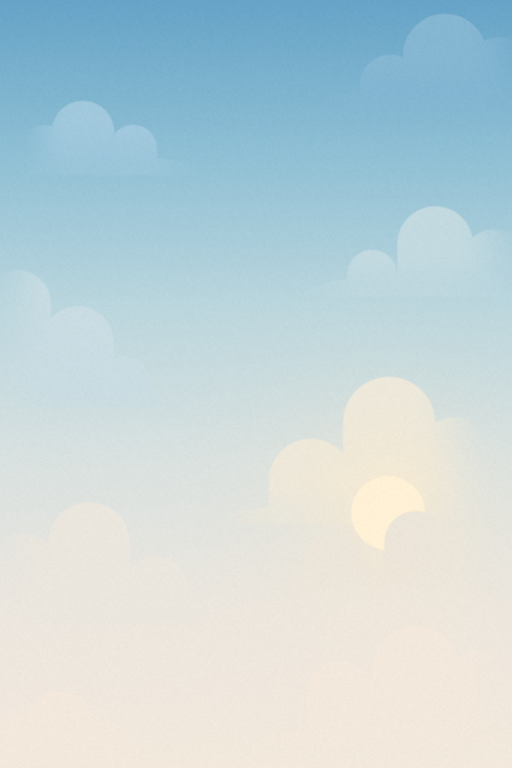
A WebGL 2 fragment shader for this background:

```glsl
#version 300 es
precision highp float;

uniform vec2 u_resolution;
out vec4 outColor;

// Lengths are in canvas widths; the canvas is 1.5 widths tall.
const float CANVAS_HEIGHT = 1.5;
const vec2 SUN_CENTER = vec2(0.758, 0.498);
const float SUN_RADIUS = 0.072;
const vec3 SUN_COLOR = vec3(0.995, 0.943, 0.835);
const vec3 GLOW_COLOR = vec3(1.0, 0.92, 0.79);
const float GLOW_STRENGTH = 0.42;
const float GLOW_FALLOFF = 8.0;
const float TAIL_HEIGHT = 0.036;
const float BASE_OPACITY = 0.5;
const float BASE_FADE = 0.09;
const float GRAIN_CELLS = 342.0;
const float GRAIN_STRENGTH = 0.014;

// Sky colours at even steps from top to bottom
const vec3 SKY[6] = vec3[6](
    vec3(0.400, 0.640, 0.780), vec3(0.560, 0.750, 0.832),
    vec3(0.730, 0.838, 0.868), vec3(0.850, 0.882, 0.878),
    vec3(0.925, 0.903, 0.872), vec3(0.950, 0.912, 0.865));

// Colours of the clouds, from high to low
const vec3 CLOUD_HIGH = vec3(0.520, 0.715, 0.825);
const vec3 CLOUD_BLUE = vec3(0.630, 0.785, 0.865);
const vec3 CLOUD_PALE = vec3(0.760, 0.852, 0.880);
const vec3 CLOUD_MIST = vec3(0.785, 0.862, 0.888);
const vec3 CLOUD_CREAM = vec3(0.920, 0.908, 0.862);
const vec3 CLOUD_FRONT = vec3(0.925, 0.896, 0.850);
const vec3 CLOUD_WARM = vec3(0.920, 0.901, 0.868);
const vec3 CLOUD_LOW = vec3(0.953, 0.910, 0.862);

float hash(vec2 p) {
    return fract(sin(dot(p, vec2(12.9898, 78.233))) * 43758.5453);
}

vec3 skyColor(float depth) {
    float s = clamp(depth, 0.0, 0.999) * 5.0;
    int i = int(s);
    return mix(SKY[i], SKY[i + 1], fract(s));
}

// Round top above its centre, straight sides below
float dome(vec2 p, vec3 puff) {
    vec2 q = p - puff.xy;
    return length(vec2(q.x, max(q.y, 0.0))) - puff.z;
}

// Puffs are (x, y, radius); the tail runs from the side puff to tipX.
float cloud(vec2 p, vec3 top, vec3 side, vec3 back, float base, float tipX) {
    float direction = sign(tipX - top.x);
    vec2 tailSize = vec2(abs(tipX - side.x), TAIL_HEIGHT);
    float tail = (length((p - vec2(side.x, base)) / tailSize) - 1.0) * TAIL_HEIGHT;
    float d = min(min(dome(p, top), dome(p, side)), min(dome(p, back), tail));
    float edge = 1.2 / u_resolution.x;
    float shape = 1.0 - smoothstep(-edge, edge, d);
    shape *= smoothstep(-2.0 * edge, 2.0 * edge, p.y - base);

    // Dissolve towards the base, the far side and the tail tip
    float reach = abs(back.x - top.x) + back.z;
    float away = (top.x - p.x) * direction / reach;
    float fade = mix(BASE_OPACITY, 1.0, smoothstep(0.0, BASE_FADE, p.y - base));
    fade *= 1.0 - smoothstep(0.2, 1.0, away);
    return shape * fade * smoothstep(-0.02, 0.11, (tipX - p.x) * direction);
}

void main() {
    vec2 p = gl_FragCoord.xy / u_resolution * vec2(1.0, CANVAS_HEIGHT);
    vec3 color = skyColor(1.0 - p.y / CANVAS_HEIGHT);

    // High clouds
    color = mix(color, CLOUD_HIGH, cloud(p, vec3(0.869, 1.391, 0.082),
        vec3(0.762, 1.334, 0.059), vec3(0.977, 1.353, 0.074), 1.287, 0.610));
    color = mix(color, CLOUD_BLUE, cloud(p, vec3(0.162, 1.242, 0.061),
        vec3(0.260, 1.209, 0.047), vec3(0.088, 1.200, 0.055), 1.158, 0.395));
    color = mix(color, CLOUD_PALE, cloud(p, vec3(0.850, 1.023, 0.074),
        vec3(0.727, 0.963, 0.049), vec3(0.967, 0.984, 0.068), 0.920, 0.590));
    color = mix(color, CLOUD_MIST, cloud(p, vec3(0.152, 0.832, 0.070),
        vec3(0.244, 0.754, 0.049), vec3(0.035, 0.908, 0.064), 0.703, 0.370));

    // Cloud behind the sun, then halo and disc
    color = mix(color, CLOUD_CREAM, cloud(p, vec3(0.760, 0.674, 0.090),
        vec3(0.607, 0.561, 0.082), vec3(0.889, 0.611, 0.074), 0.477, 0.415));
    float sunDistance = length(p - SUN_CENTER) - SUN_RADIUS;
    color = mix(color, GLOW_COLOR,
        GLOW_STRENGTH * exp(-GLOW_FALLOFF * max(sunDistance, 0.0)));
    float edge = 1.2 / u_resolution.x;
    color = mix(color, SUN_COLOR, 1.0 - smoothstep(-edge, edge, sunDistance));

    // Low clouds in front
    color = mix(color, CLOUD_FRONT, cloud(p, vec3(0.812, 0.441, 0.061),
        vec3(0.650, 0.400, 0.055), vec3(0.880, 0.430, 0.060), 0.352, 0.520));
    color = mix(color, CLOUD_WARM, cloud(p, vec3(0.174, 0.439, 0.080),
        vec3(0.305, 0.355, 0.059), vec3(0.040, 0.377, 0.082), 0.279, 0.460));
    color = mix(color, CLOUD_LOW, cloud(p, vec3(0.812, 0.191, 0.086),
        vec3(0.664, 0.143, 0.066), vec3(0.940, 0.150, 0.080), 0.040, 0.490));
    color = mix(color, CLOUD_LOW, cloud(p, vec3(0.117, 0.084, 0.066),
        vec3(0.200, 0.030, 0.060), vec3(0.020, 0.040, 0.070), -0.100, 0.350));

    // Fine paper grain
    color += (hash(floor(p * GRAIN_CELLS)) - 0.5) * GRAIN_STRENGTH;
    outColor = vec4(color, 1.0);
}
```
